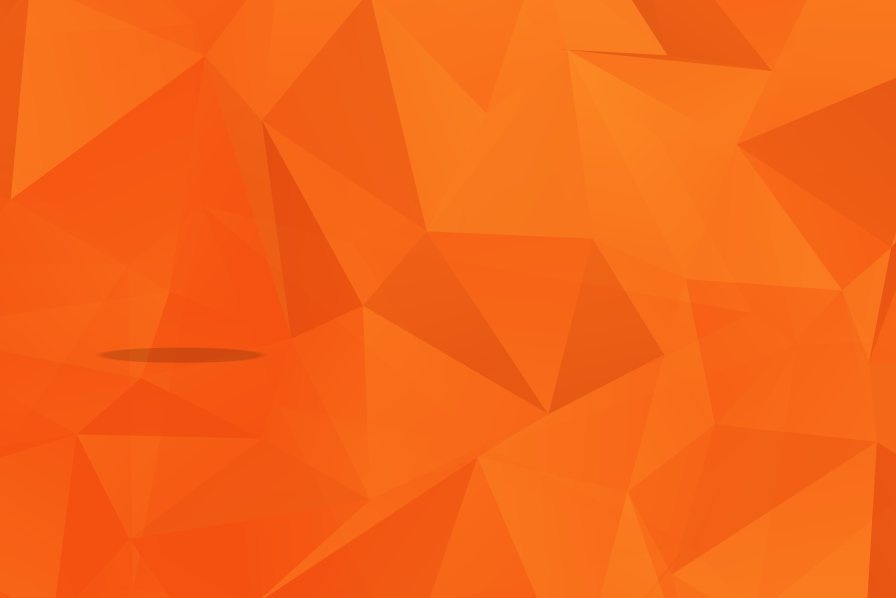
This background is drawn by a Shadertoy shader. Its source:

```glsl
// Low-poly backdrop: a jittered grid is split into flat triangles tinted from
// red-orange (lower left) to amber (upper middle), each with a soft inner ramp.
// A faint second mesh adds streaks, and a thin translucent ellipse lies on top.

const vec3 RED_ORANGE = vec3(0.96, 0.32, 0.065);
const vec3 AMBER      = vec3(0.985, 0.51, 0.13);
const vec3 RUST       = vec3(0.86, 0.27, 0.05);
const float TAU = 6.2831853;

float hash(vec2 p) {
    vec3 q = fract(vec3(p.xyx) * 0.1031);
    q += dot(q, q.yzx + 33.33);
    return fract((q.x + q.y) * q.z);
}

mat2 rotation(float angle) {
    float c = cos(angle), s = sin(angle);
    return mat2(c, s, -s, c);
}

float cross2(vec2 a, vec2 b) { return a.x * b.y - a.y * b.x; }

// Vertex of the grid, moved off its lattice point
vec2 vertexAt(vec2 cell, float seed) {
    vec2 jitter = vec2(hash(cell + seed), hash(cell + seed + 57.3));
    return cell + 0.96 * (jitter - 0.5);
}

// Signed distance to the line a-b, positive on its left
float sideDistance(vec2 p, vec2 a, vec2 b) {
    return cross2(b - a, p - a) / max(length(b - a), 0.001);
}

// Antialiased coverage of a counter-clockwise triangle
float coverage(vec2 p, vec2 a, vec2 b, vec2 c, float pixel) {
    float d = min(sideDistance(p, a, b), min(sideDistance(p, b, c), sideDistance(p, c, a)));
    return clamp(0.5 + d / pixel, 0.0, 1.0);
}

// Broad warmth of the canvas, 0 = red-orange, 1 = amber
float warmth(vec2 p) {
    float across = mix(0.13, 0.55, smoothstep(0.4, 0.9, p.x));
    float top = smoothstep(0.4, 1.0, p.y) * (1.0 - smoothstep(0.95, 1.4, p.x));
    return across + 0.36 * top;
}

// Coverage-weighted tint of one triangle: x = warmth offset, y = rust, z = weight,
// w = warmth of the canvas around its centre
vec4 facet(vec2 p, vec2 a, vec2 b, vec2 c, float pixel, mat2 toCanvas) {
    float cover = coverage(p, a, b, c, pixel);
    vec2 centre = (a + b + c) / 3.0;
    float angle = TAU * hash(centre * 31.7);
    float ramp = dot(p - centre, vec2(cos(angle), sin(angle)));
    float offset = 0.42 * (hash(centre * 47.1 + 9.0) - 0.5) + 0.2 * ramp;
    float rust = pow(hash(centre * 23.9 + 4.0), 7.0) * clamp(0.75 + 0.5 * ramp, 0.0, 1.0);
    float local = warmth(toCanvas * mix(centre, p, 0.35));
    return cover * vec4(offset, rust, 1.0, local);
}

// Averages every triangle that touches p
vec4 mesh(vec2 canvasPos, float scale, float angle, float seed) {
    mat2 toGrid = rotation(angle) * scale;
    mat2 toCanvas = inverse(toGrid);
    vec2 p = toGrid * canvasPos;
    float pixel = scale / iResolution.y;
    vec4 sum = vec4(0.0);
    for (int j = -1; j <= 1; j++)
    for (int i = -1; i <= 1; i++) {
        vec2 cell = floor(p) + vec2(i, j);
        vec2 a = vertexAt(cell, seed);
        vec2 b = vertexAt(cell + vec2(1, 0), seed);
        vec2 c = vertexAt(cell + vec2(1, 1), seed);
        vec2 d = vertexAt(cell + vec2(0, 1), seed);
        // Random diagonal, unless it would leave the quad
        bool acInside = min(cross2(b - a, c - a), cross2(c - a, d - a)) > 0.0;
        bool bdInside = min(cross2(b - a, d - a), cross2(c - b, d - b)) > 0.0;
        bool useAC = hash(cell + seed + 91.0) > 0.5 ? acInside : !bdInside;
        if (useAC) {
            sum += facet(p, a, b, c, pixel, toCanvas) + facet(p, a, c, d, pixel, toCanvas);
        } else {
            sum += facet(p, a, b, d, pixel, toCanvas) + facet(p, b, c, d, pixel, toCanvas);
        }
    }
    return sum / max(sum.z, 0.0001);
}

// Soft-edged ellipse mask
float ellipse(vec2 p, vec2 radii) {
    float d = (length(p / radii) - 1.0) * min(radii.x, radii.y);
    return clamp(0.5 - d * iResolution.y, 0.0, 1.0);
}

void mainImage(out vec4 fragColor, in vec2 fragCoord) {
    vec2 p = fragCoord / iResolution.y;

    // Main facets plus faint larger streaks
    vec4 facets = mesh(p, 4.5, 0.35, 40.0);
    vec4 streaks = mesh(p, 3.2, 1.1, 130.0);
    float tone = facets.w + facets.x + 0.22 * streaks.x;

    vec3 color = mix(RED_ORANGE, AMBER, clamp(tone, 0.0, 1.1));
    color = mix(color, RUST, 0.8 * facets.y);

    // Thin translucent ellipse
    float shade = ellipse(p - vec2(0.303, 0.406), vec2(0.137, 0.0127));
    color *= 1.0 - 0.15 * shade;

    fragColor = vec4(color, 1.0);
}
```
